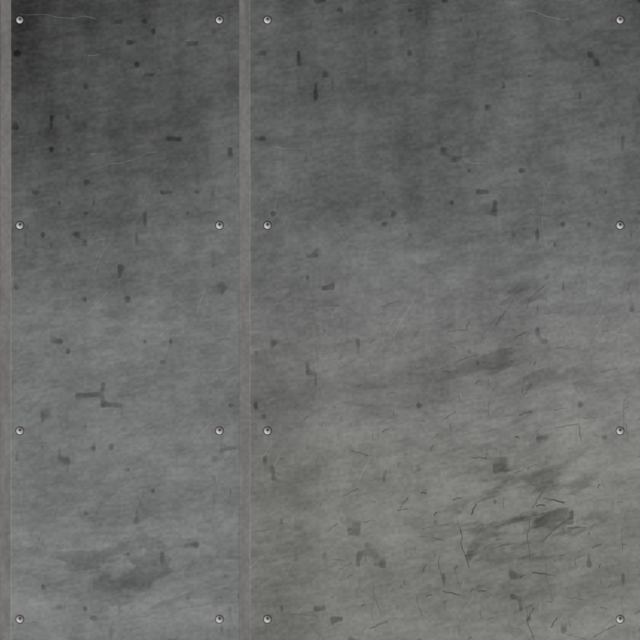
This texture is drawn by a three.js fragment shader. Its source:

```glsl
// Worn grey sheet metal: a narrow and a wide panel divided by two flat strips,
// held by a 4 x 4 grid of screws. Stretched noise makes the brushed stains,
// and random segments in jittered cells make the scratches and scuffs.
varying vec2 vUv;

const vec3 METAL_TINT = vec3(0.992, 1.006, 1.0);
const vec3 WARM_TINT = vec3(1.005, 1.008, 0.975);
const vec3 STRIP_COLOR = vec3(0.458, 0.446, 0.446);
const vec3 RUST_COLOR = vec3(0.25, 0.235, 0.2);
const vec4 SCREW_COLUMNS = vec4(0.031, 0.343, 0.418, 0.969);
const vec4 SCREW_ROWS = vec4(0.0325, 0.327, 0.648, 0.969);
const float SCREW_RADIUS = 0.0056;
const float STRIP_WIDTH = 0.0172;
const float STRIP_STEP = 0.3735;
const float SOFT = 0.0015;
const float TOP_TONE = 0.325;
const float BOTTOM_TONE = 0.458;
const float GRAIN = 0.042;

float hash(vec2 p) {
  vec3 q = fract(vec3(p.xyx) * 0.1031);
  q += dot(q, q.yzx + 33.33);
  return fract((q.x + q.y) * q.z);
}

float noise(vec2 p) {
  vec2 i = floor(p), f = fract(p);
  f = f * f * (3.0 - 2.0 * f);
  return mix(mix(hash(i), hash(i + vec2(1, 0)), f.x),
             mix(hash(i + vec2(0, 1)), hash(i + vec2(1, 1)), f.x), f.y);
}

float fbm(vec2 p) {
  float sum = 0.0, gain = 0.5;
  for (int i = 0; i < 5; i++) {
    sum += gain * noise(p);
    p = mat2(1.6, 1.2, -1.2, 1.6) * p + 17.3;
    gain *= 0.5;
  }
  return sum;
}

vec2 rotate(vec2 p, float a) {
  return vec2(cos(a) * p.x + sin(a) * p.y, cos(a) * p.y - sin(a) * p.x);
}

// Soft elliptical mask, 1 at the centre
float blob(vec2 p, vec2 center, vec2 size) {
  vec2 d = (p - center) / size;
  return exp(-dot(d, d));
}

// One random segment per cell, tested against the 3 x 3 neighbours
float scratches(vec2 p, float cells, float angle, float spread, float width, float seed) {
  float cover = 0.0;
  vec2 home = floor(p * cells);
  for (int j = -1; j <= 1; j++) {
    for (int i = -1; i <= 1; i++) {
      vec2 id = home + vec2(i, j) + seed;
      vec2 center = home + vec2(i, j) + vec2(hash(id), hash(id + 7.7));
      float turn = angle + spread * (hash(id + 3.1) - 0.5);
      float reach = 0.06 + 0.6 * pow(hash(id + 5.9), 3.0);
      vec2 q = rotate(p * cells - center, turn);
      q.y += 0.12 * q.x * q.x + 0.06 * (noise(q * 6.0 + seed) - 0.5);
      float d = length(vec2(max(abs(q.x) - reach, 0.0), q.y)) / cells;
      float fade = hash(id + 9.4) * (0.3 + 0.7 * noise(p * 90.0 + seed));
      cover = max(cover, fade * (1.0 - smoothstep(0.0, width, d)));
    }
  }
  return cover;
}

vec3 panelColor(vec2 p) {
  float right = smoothstep(0.38, 0.39, p.x);
  // Broad light and dark areas
  float tone = mix(BOTTOM_TONE, TOP_TONE, smoothstep(0.25, 1.06, p.y));
  tone -= 0.095 * blob(p, vec2(0.03, 0.9), vec2(0.2, 0.26));
  tone += 0.03 * blob(p, vec2(0.93, 0.55), vec2(0.25, 0.4));
  tone -= 0.035 * blob(p, vec2(0.43, 0.2), vec2(0.06, 0.25));
  tone -= 0.03 * blob(p, vec2(0.81, 0.4), vec2(0.05, 0.3));
  // Brushed and mottled stains
  vec2 tilted = rotate(p, 0.16);
  tone += 0.11 * (fbm(tilted * vec2(5.0, 17.0)) - 0.48);
  tone += 0.08 * (fbm(p * vec2(26.0, 4.0) + 40.0) - 0.48) * (0.4 + p.y);
  tone += 0.06 * (fbm(p * 12.0 + 80.0) - 0.48);
  // Fine grain and small dark specks
  tone += 0.07 * (fbm(tilted * vec2(35.0, 70.0) + 9.0) - 0.48);
  tone += GRAIN * (noise(p * 210.0) - 0.5) + 0.8 * GRAIN * (noise(tilted * vec2(70.0, 260.0)) - 0.5);
  tone -= 0.1 * smoothstep(0.8, 0.95, noise(p * vec2(75.0, 60.0) + 3.0)) * smoothstep(0.5, 0.7, noise(p * 22.0));
  // Faint overlapped sheet edge in the wide panel
  tone += 0.012 * smoothstep(0.498, 0.501, p.x) * (1.0 - smoothstep(0.2, 0.65, p.y));
  // Pale worn foot and ragged dark stains of the narrow panel
  float ragged = p.y + 0.16 * (fbm(p * vec2(10.0, 18.0)) - 0.5) + 0.06 * p.x;
  tone += 0.03 * (1.0 - right) * (1.0 - smoothstep(0.09, 0.12, ragged));
  float patches = smoothstep(0.48, 0.6, fbm(rotate(p, 0.3) * vec2(19.0, 36.0) + 5.0));
  tone -= 0.06 * patches * blob(p, vec2(0.2, 0.12), vec2(0.25, 0.08));
  // Dark smears low on the wide panel
  float smear = smoothstep(0.47, 0.68, fbm(rotate(p, 0.35) * vec2(17.0, 60.0) + 23.0));
  tone -= 0.13 * smear * (blob(p, vec2(0.83, 0.19), vec2(0.12, 0.09)) + 0.5 * blob(p, vec2(0.8, 0.45), vec2(0.13, 0.16)));
  // Light scratches: flat near the top, steep lower down
  float upper = smoothstep(0.55, 0.95, p.y);
  tone += (0.04 + 0.1 * upper) * scratches(p, 8.0, 0.05, 0.6, 0.002, 11.0);
  tone += 0.06 * (1.0 - upper) * scratches(p, 12.0, 1.15, 0.9, 0.0018, 53.0);
  vec3 color = tone * mix(METAL_TINT, WARM_TINT, right * (1.0 - smoothstep(0.15, 0.65, p.y)));
  // Brown scuffs and small dark nicks
  float worn = 0.2 + 0.7 * right * blob(p, vec2(0.78, 0.2), vec2(0.25, 0.3));
  color = mix(color, RUST_COLOR, worn * scratches(p, 28.0, 0.45, 1.6, 0.0026, 91.0));
  return mix(color, RUST_COLOR, 0.6 * worn * scratches(p, 18.0, 1.6, 0.5, 0.0022, 37.0));
}

void main() {
  vec3 color = panelColor(vUv);
  // Dividing strips with a shaded left and a bright right edge
  float x = vUv.x < 0.6 ? mod(vUv.x + 0.01, STRIP_STEP) - 0.01 : 1.0;
  float strip = smoothstep(-SOFT, SOFT, x) * (1.0 - smoothstep(-SOFT, SOFT, x - STRIP_WIDTH));
  float grain = 0.09 * (fbm(vUv * vec2(90.0, 24.0)) - 0.48) + GRAIN * (noise(vUv * 210.0) - 0.5);
  color = mix(color, STRIP_COLOR + grain - 0.03 * smoothstep(0.7, 1.0, vUv.y), strip);
  color += 0.06 * (1.0 - smoothstep(0.0, SOFT, abs(x - STRIP_WIDTH))) - 0.03 * (1.0 - smoothstep(0.0, SOFT, abs(x)));
  // Screws: contact shadow, lit rim, dark socket
  for (int j = 0; j < 4; j++) {
    for (int i = 0; i < 4; i++) {
      vec2 q = vUv - vec2(SCREW_COLUMNS[i], SCREW_ROWS[j]);
      float r = length(q);
      color *= 1.0 - 0.4 * (1.0 - smoothstep(SCREW_RADIUS, SCREW_RADIUS * 1.5, r));
      float light = 0.56 + 0.26 * dot(q, vec2(-0.5, -0.85)) / SCREW_RADIUS;
      light -= 0.3 * (1.0 - smoothstep(0.0008, 0.003, length(q - vec2(0.0, 0.001))));
      color = mix(color, vec3(light + 0.06, light + 0.045, light + 0.03), 1.0 - smoothstep(-SOFT, SOFT, r - SCREW_RADIUS));
    }
  }
  gl_FragColor = vec4(color, 1.0);
}
```
